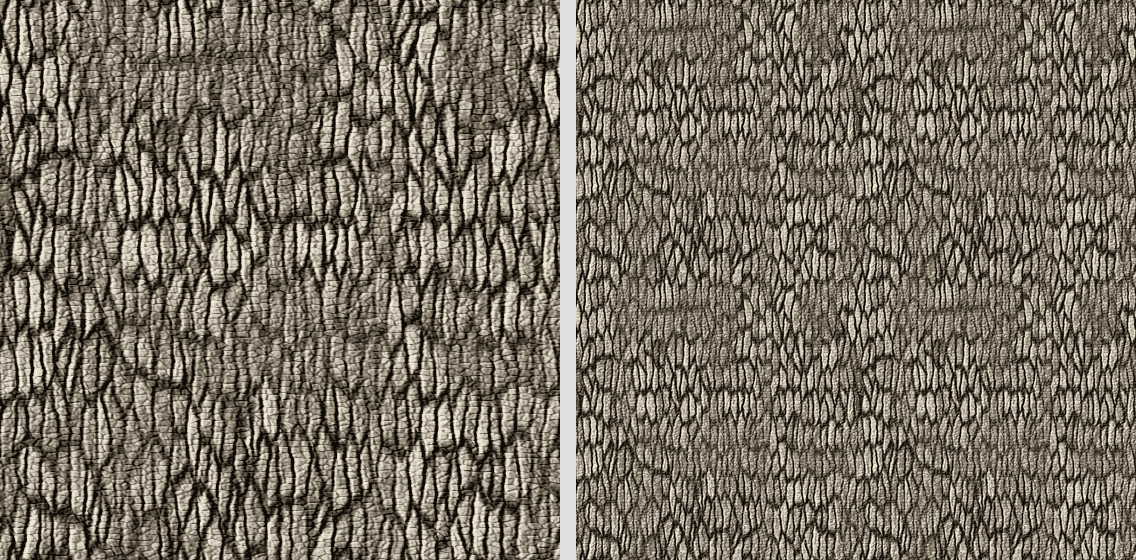
Left, the tile; right, the same tile 2 across and 2 down.
This texture is drawn by a Shadertoy shader. Its source:

```glsl
// Feature counts across the canvas (whole numbers, so everything wraps)
const vec2 PLATE_CELLS  = vec2(40.0, 10.0);
const vec2 BLOCK_CELLS  = vec2(50.0, 88.0);
const vec2 FIBRE_CELLS  = vec2(96.0, 26.0);
const vec2 GRAIN_CELLS  = vec2(190.0, 210.0);
const vec2 REGION_CELLS = vec2(7.0, 4.0);
const vec2 BEND_CELLS   = vec2(6.0, 8.0);
const vec2 WOBBLE_CELLS = vec2(24.0, 46.0);

// Relief and lighting
const float BEND = 0.012;
const float WOBBLE = 0.0045;
const float BLOCK_HEIGHT = 0.34;
const float FIBRE_HEIGHT = 0.30;
const float GRAIN_HEIGHT = 0.26;
const float MEAN_HEIGHT = 0.66;
const vec2  LIGHT_STEP = vec2(-0.0045, 0.0022);
const float SLOPE_GAIN = 0.50;
const float DEPTH_GAIN = 0.68;

// Bark tones from crevice to lit ridge, with their places on the tone scale
const int TONES = 6;
const vec3 BARK[TONES] = vec3[TONES](
    vec3(0.05, 0.04, 0.02), vec3(0.19, 0.16, 0.12), vec3(0.31, 0.27, 0.22),
    vec3(0.45, 0.42, 0.36), vec3(0.63, 0.58, 0.52), vec3(0.80, 0.77, 0.71));
const float STOPS[TONES] = float[TONES](0.06, 0.19, 0.34, 0.515, 0.715, 0.91);

vec2 hash2(vec2 p) {
    vec3 q = fract(p.xyx * vec3(0.1031, 0.1030, 0.0973));
    q += dot(q, q.yzx + 33.33);
    return fract((q.xx + q.yz) * q.zy);
}

float cornerSlope(vec2 cell, vec2 corner, vec2 f, vec2 period) {
    float angle = 6.28318 * hash2(mod(cell + corner, period) + period).x;
    return dot(vec2(cos(angle), sin(angle)), f - corner);
}

// Gradient noise that wraps over the canvas
float gradientNoise(vec2 uv, vec2 period) {
    vec2 p = uv * period;
    vec2 cell = floor(p), f = p - cell;
    vec2 w = f * f * f * (f * (f * 6.0 - 15.0) + 10.0);
    float low = mix(cornerSlope(cell, vec2(0, 0), f, period),
                    cornerSlope(cell, vec2(1, 0), f, period), w.x);
    float high = mix(cornerSlope(cell, vec2(0, 1), f, period),
                     cornerSlope(cell, vec2(1, 1), f, period), w.x);
    return mix(low, high, w.y);
}

// Wrapping cellular pattern: x = gap to the border, y = random value per cell
vec2 cellular(vec2 uv, vec2 period) {
    vec2 p = uv * period;
    vec2 cell = floor(p), f = p - cell;
    float nearest = 9.0, second = 9.0, id = 0.0;
    for (int j = -1; j <= 1; j++)
    for (int i = -1; i <= 1; i++) {
        vec2 offset = vec2(i, j);
        vec2 key = mod(cell + offset, period);
        float d = length(offset + 0.1 + 0.8 * hash2(key) - f);
        if (d < nearest) {
            second = nearest;
            nearest = d;
            id = hash2(key + 217.0).x;
        } else {
            second = min(second, d);
        }
    }
    return vec2(second - nearest, id);
}

float barkHeight(vec2 uv) {
    // Bend the columns gently and roughen their sides
    vec2 p = uv;
    p.x += BEND * gradientNoise(uv, BEND_CELLS);
    p.x += WOBBLE * gradientNoise(uv, WOBBLE_CELLS);

    // Long plates with deep crevices, shallower in worn regions
    vec2 plate = cellular(p, PLATE_CELLS);
    float ridge = smoothstep(0.0, 0.42, plate.x) * (0.65 + 0.4 * plate.y);
    float worn = smoothstep(-0.30, 0.15, gradientNoise(uv, REGION_CELLS));
    float height = mix(0.48, ridge, mix(0.45, 1.0, worn));

    // Short blocks split by cross cracks, then fibres and grain
    vec2 block = cellular(p, BLOCK_CELLS);
    height += BLOCK_HEIGHT * smoothstep(0.0, 0.3, block.x) * (0.5 + 0.7 * block.y);
    height += FIBRE_HEIGHT * gradientNoise(p, FIBRE_CELLS);
    height += GRAIN_HEIGHT * gradientNoise(uv, GRAIN_CELLS);
    return height;
}

vec3 barkColor(float tone) {
    vec3 color = BARK[0];
    for (int i = 1; i < TONES; i++) {
        float t = clamp((tone - STOPS[i - 1]) / (STOPS[i] - STOPS[i - 1]), 0.0, 1.0);
        color = mix(color, BARK[i], t);
    }
    return color * (1.0 + 0.6 * max(tone - STOPS[TONES - 1], 0.0));
}

void mainImage(out vec4 fragColor, in vec2 fragCoord) {
    vec2 uv = fragCoord / iResolution.xy;

    // Light falls from the upper left; low ground stays dark
    float height = barkHeight(uv);
    float slope = height - barkHeight(uv + LIGHT_STEP);
    float tone = 0.5 + SLOPE_GAIN * slope + DEPTH_GAIN * (height - MEAN_HEIGHT);
    fragColor = vec4(clamp(barkColor(min(tone, 1.2)), 0.0, 1.0), 1.0);
}
```
